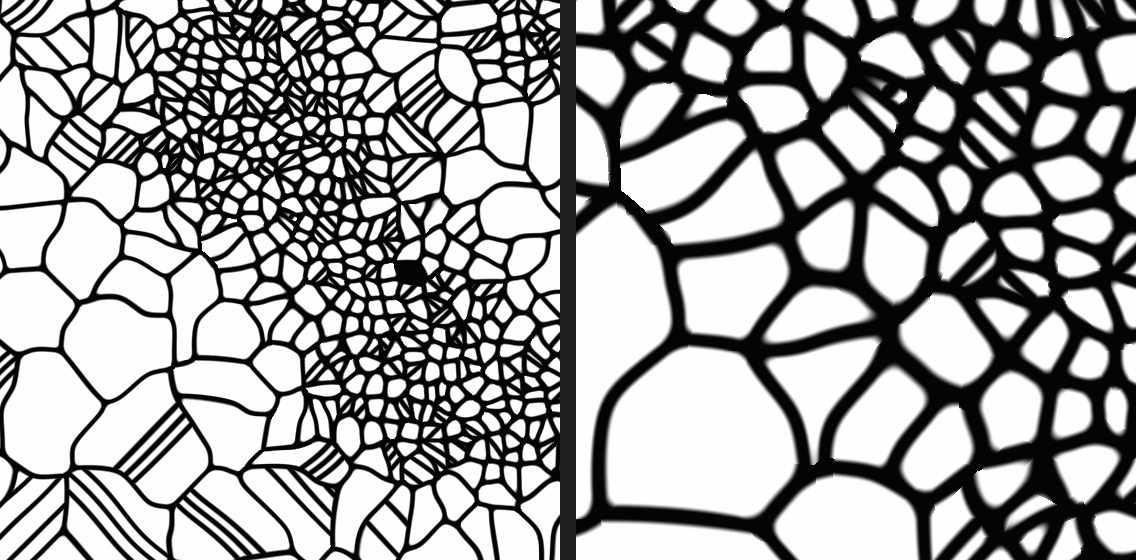
Left: the whole. Right: its middle third, enlarged.
This pattern is drawn by a Shadertoy shader. Its source:

```glsl
#define COARSE_GRID 6.0     // largest seed grid, cells per canvas
#define GRID_RATIO 2.15     // refinement from one level to the next
#define LINE_HALF 0.0043    // half the line width
#define LINE_SOFT 0.0019    // half the width of the soft edge
#define ROUNDING 0.016      // softens the bends of the diamond metric
#define FILLET 0.008        // rounds the junctions
#define WOBBLE 0.006        // bends the cell walls
#define HATCH_SHARE 0.27    // share of the cells with diagonal stripes
#define INK 0.015
#define PAPER 0.995

float hash(vec2 p) {
    return fract(sin(dot(p, vec2(127.1, 311.7))) * 43758.5);
}

vec2 hash2(vec2 p) {
    return vec2(hash(p), hash(p + 57.3));
}

float blob(vec2 p, vec2 centre, vec2 radius) {
    vec2 q = (p - centre) / radius;
    return exp(-dot(q, q));
}

// How finely the plane is broken up
float density(vec2 p) {
    float d = 0.42 * blob(p, vec2(0.32, 0.72), vec2(0.34, 0.26));
    d += 0.95 * blob(p, vec2(0.49, 0.88), vec2(0.19, 0.24));
    d += 1.10 * blob(p, vec2(0.75, 0.34), vec2(0.23, 0.20));
    d += 0.55 * blob(p, vec2(0.97, 0.22), vec2(0.14, 0.13));
    d += 0.95 * blob(p, vec2(0.94, 0.95), vec2(0.09, 0.15));
    return d + 0.35 * blob(p, vec2(0.62, 0.62), vec2(0.22, 0.16));
}

// Rounded diamond metric: favours diagonal and upright walls
vec2 softAbs(vec2 v) {
    return sqrt(v * v + ROUNDING * ROUNDING);
}

// Distance to the wall between two seeds, given as (offset, distance)
float wall(vec3 a, vec3 b) {
    vec2 slope = a.xy / softAbs(a.xy) - b.xy / softAbs(b.xy);
    return (b.z - a.z) / max(length(slope), 0.25);
}

float smoothMin(float a, float b, float k) {
    float h = max(k - abs(a - b), 0.0) / k;
    return min(a, b) - h * h * k * 0.25;
}

// A few parallel diagonal lines through a seed
float hatch(vec2 offset, float id) {
    float side = fract(id * 37.0) < 0.5 ? -1.0 : 1.0;
    float spacing = mix(0.014, 0.045, fract(id * 91.0));
    float across = dot(offset, vec2(side, 1.0)) * 0.7071;
    float stripe = clamp(floor(across / spacing + 0.5), -1.0, 1.0);
    return abs(across - stripe * spacing);
}

float cellLines(vec2 p) {
    vec3 first = vec3(9.0), second = vec3(9.0), third = vec3(9.0);
    float id = 0.0;
    float grid = COARSE_GRID;

    // Seeds on three nested grids, the finer ones only where it is dense
    for (int level = 0; level < 3; level++) {
        int reach = level + 2;
        vec2 base = floor(p * grid);
        for (int y = -reach; y <= reach; y++)
        for (int x = -reach; x <= reach; x++) {
            vec2 cell = base + vec2(x, y);
            vec2 key = cell + 71.0 * float(level);
            float chance = density((cell + 0.5) / grid) + 0.24 * (hash(key + 13.7) - 0.5);
            if (level > 0 && chance < 0.36 * float(level) - 0.14) continue;

            vec2 offset = (cell + 0.1 + 0.8 * hash2(key)) / grid - p;
            vec2 span = softAbs(offset);
            vec3 seed = vec3(offset, span.x + span.y);
            if (seed.z < first.z) {
                third = second;
                second = first;
                first = seed;
                id = hash(key + 5.9);
            } else if (seed.z < second.z) {
                third = second;
                second = seed;
            } else if (seed.z < third.z) {
                third = seed;
            }
        }
        grid *= GRID_RATIO;
    }

    float d = smoothMin(wall(first, second), wall(first, third), FILLET);
    if (id < HATCH_SHARE) d = min(d, hatch(first.xy, id));
    return d;
}

void mainImage(out vec4 fragColor, in vec2 fragCoord) {
    vec2 p = fragCoord / iResolution.y;

    // Gentle bending of the walls
    vec2 bend = sin(p.yx * vec2(23.0, 19.0) + 2.0 * sin(p * vec2(11.0, 13.0)));
    float d = cellLines(p + WOBBLE * bend);

    float soft = max(LINE_SOFT, 0.7 / iResolution.y);
    float paper = smoothstep(LINE_HALF - soft, LINE_HALF + soft, d);
    fragColor = vec4(vec3(mix(INK, PAPER, paper)), 1.0);
}
```
